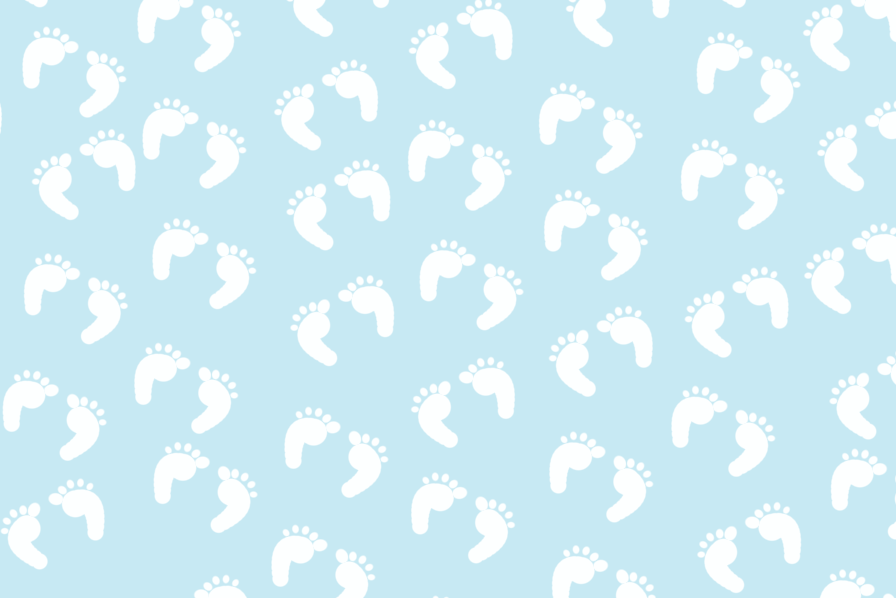
Write a WebGL 1 fragment shader that draws this pattern.

```glsl
precision highp float;
// Pairs of white baby footprints scattered over pale blue. Pairs sit on a
// jittered, column-staggered grid and are mirrored at random; each foot is a
// tapered curved sole with a fan of five toes. 768 units span the canvas height.
uniform vec2 u_resolution;

const vec2 CELL = vec2(172.0, 150.0);

// Three random values per cell, without sine
vec3 hash3(vec2 cell) {
  vec3 h = fract(cell.xyx * vec3(0.1031, 0.1030, 0.0973) + 0.37);
  h += dot(h, h.yxz + 33.33);
  return fract((h.xxy + h.yzz) * h.zyx);
}

// Sole: circles of shrinking radius along a quadratic curve, ball to heel
float sole(vec2 p) {
  float d = 1e3;
  for (int i = 0; i <= 12; i++) {
    float t = float(i) / 12.0;
    vec2 bend = mix(vec2(0.0, 16.0), vec2(26.0, -1.0), t);
    vec2 spine = mix(bend, mix(vec2(26.0, -1.0), vec2(-16.0, -26.0), t), t);
    d = min(d, length(p - spine) - mix(17.3, 10.3, t));
  }
  return d;
}

// Toes: radial ellipses around the ball, big toe first
float toes(vec2 p) {
  float d = 1e3;
  for (int i = 0; i < 5; i++) {
    float k = float(i);
    float angle = 2.0 - 0.51 * k;
    float radius = i == 0 ? 7.6 : 5.2 - 0.33 * k;
    float reach = 19.5 + 1.2 * radius + 0.4 * k;
    vec2 dir = vec2(cos(angle), sin(angle));
    vec2 q = p - vec2(3.0, 14.0);
    q = vec2(dot(q, dir) - reach, dot(q, vec2(-dir.y, dir.x)));
    d = min(d, length(q * vec2(0.8, 1.0)) - radius);
  }
  return d;
}

float foot(vec2 p) {
  return min(sole(p), toes(p));
}

// One foot as is, its partner mirrored, turned and set up to the left
float footPair(vec2 p) {
  p += vec2(-32.0, 18.0);
  vec2 q = p - vec2(-75.3, 39.0);
  float c = cos(0.977);
  float s = sin(0.977);
  q = vec2(c * q.x - s * q.y, s * q.x + c * q.y);
  return min(foot(p), foot(vec2(-q.x, q.y)));
}

void main() {
  float pixel = 768.0 / u_resolution.y;
  vec2 p = gl_FragCoord.xy * pixel;
  float d = 1e3;

  // Nearest footprint among the neighbouring cells
  for (int i = -1; i <= 1; i++) {
    float column = floor(p.x / CELL.x) + float(i);
    float stagger = 0.38 * column;
    for (int j = -1; j <= 1; j++) {
      float row = floor(p.y / CELL.y - stagger) + float(j);
      vec3 rnd = hash3(vec2(column, row) + 17.0);
      vec2 center = (vec2(column, row + stagger) + 0.5) * CELL;
      vec2 q = p - center - (rnd.xy - 0.5) * vec2(42.0, 38.0);
      if (abs(q.x) > 75.0 || abs(q.y) > 70.0) continue;
      if (rnd.z > 0.5) q.x = -q.x;
      d = min(d, footPair(q));
    }
  }

  float soft = max(1.2, 0.8 * pixel);
  float ink = 1.0 - smoothstep(-soft, soft, d);
  vec3 paleBlue = vec3(0.78, 0.914, 0.953);
  vec3 white = vec3(0.992, 1.0, 1.0);
  gl_FragColor = vec4(mix(paleBlue, white, ink), 1.0);
}
```
